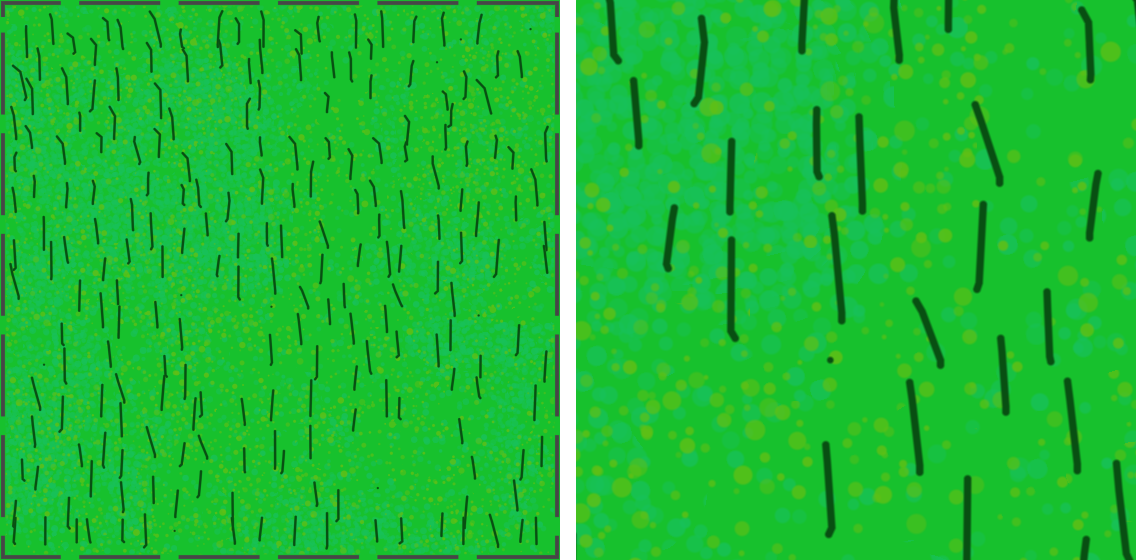
Left, the full canvas; right, a detail of the centre.
This texture is drawn by a WebGL 1 fragment shader. Its source:

```glsl
precision highp float;
// A bright green lawn tile: rotated grids of soft teal and olive speckles,
// jittered rows of thin bent dark blades, and a dashed grey frame.
// Blades are three-segment distance fields gathered from neighbouring cells.

uniform vec2 u_resolution;

float hash(vec2 p) {
  vec3 q = fract(p.xyx * vec3(0.1031, 0.1030, 0.0973));
  q += dot(q, q.yzx + 33.33);
  return fract((q.x + q.y) * q.z);
}

vec2 hash2(vec2 p) {
  return vec2(hash(p), hash(p + 57.3));
}

float noise(vec2 p) {
  vec2 i = floor(p), f = fract(p);
  f *= f * (3.0 - 2.0 * f);
  return mix(mix(hash(i), hash(i + vec2(1.0, 0.0)), f.x),
             mix(hash(i + vec2(0.0, 1.0)), hash(i + 1.0), f.x), f.y);
}

float segment(vec2 p, vec2 a, vec2 b) {
  vec2 d = b - a;
  return length(p - a - d * clamp(dot(p - a, d) / dot(d, d), 0.0, 1.0));
}

// One grid of round spots; radii are in canvas units, result is opacity.
float spots(vec2 p, float cells, float seed, float chance,
            float rMin, float rMax, float soft) {
  float c = cos(seed), s = sin(seed);
  vec2 q = mat2(c, s, -s, c) * p * cells + 40.0 + seed;
  vec2 id = floor(q);
  float r = mix(rMin, rMax, hash(id + seed * 7.1));
  vec2 room = vec2(max(0.5 - r * cells, 0.0));
  vec2 center = 0.5 + (hash2(id + seed * 3.7) * 2.0 - 1.0) * room;
  float d = length(fract(q) - center) / cells - r;
  float shown = step(hash(id + seed * 11.9), chance);
  return shown * (1.0 - smoothstep(-soft, soft, d)) * (0.5 + 0.5 * hash(id + seed));
}

// Distance to the blade, or rare dark crumb, that grows in one cell.
float blade(vec2 p, vec2 id, vec2 grid) {
  vec2 r = hash2(id + 3.1), s = hash2(id + 19.7), t = hash2(id + 41.3);
  float stagger = 0.5 * mod(id.x, 2.0) - 0.25;
  vec2 center = (id + 0.5 + vec2((r.x - 0.5) * 0.9,
                stagger + (r.y - 0.5) * 0.55)) / grid;
  center = clamp(center, vec2(0.026, 0.052), vec2(0.974, 0.948));
  // Sparse clearings between thicker stands
  if (hash(id + 88.2) > 0.5 + 0.8 * noise(center * 5.0 + 13.0)) return 1.0;
  if (s.x > 0.95) return length(p - center) + 0.0003;

  float upper = smoothstep(0.55, 0.75, center.y);
  float halfLen = mix(0.018, 0.034, s.y) - 0.002 * upper;
  float lean = (t.x - 0.42) * 0.006 + (t.x > 0.92 ? 0.004 : 0.0);
  float kink = (t.y - 0.65) * 0.016 * upper;
  float hook = (hash(id + 71.9) - 0.6) * 0.008 * step(0.5, s.x);
  vec2 top = center + vec2(-lean + kink, halfLen);
  vec2 shoulder = center + vec2(-lean * 0.5, halfLen * mix(0.4, 0.7, r.x));
  vec2 ankle = center + vec2(lean, -halfLen * 0.85);
  vec2 foot = center + vec2(lean + hook, -halfLen);
  return min(segment(p, top, shoulder),
         min(segment(p, shoulder, ankle), segment(p, ankle, foot)));
}

void main() {
  vec2 p = gl_FragCoord.xy / u_resolution;
  float px = 1.0 / min(u_resolution.x, u_resolution.y);
  float soft = max(px * 0.75, 0.001);

  vec3 grass = vec3(0.09, 0.755, 0.175);
  vec3 teal = vec3(0.09, 0.755, 0.35);
  vec3 olive = vec3(0.38, 0.75, 0.08);
  vec3 ink = vec3(0.03, 0.31, 0.07);
  vec3 frameGrey = vec3(0.28, 0.27, 0.28);

  // Speckles, gathered in uneven clumps
  float tealClump = smoothstep(0.28, 0.74, 0.55 * noise(p * 5.0 + 4.0) + 0.45 * noise(p * 13.0));
  float oliveClump = smoothstep(0.2, 0.8, 0.5 * noise(p * 6.0 + 31.0) + 0.5 * noise(p * 15.0 + 9.0));
  vec3 color = grass;
  for (int i = 0; i < 4; i++) {
    float k = float(i);
    float cover = spots(p, 62.0 + 7.0 * k, 0.5 + 1.3 * k,
                        0.08 + 0.66 * tealClump, 0.003, 0.0064, soft);
    color = mix(color, teal, cover * 0.85);
  }
  for (int i = 0; i < 3; i++) {
    float k = float(i);
    float size = 1.0 - 0.25 * k;
    float cover = spots(p, 48.0 + 18.0 * k, 0.9 + 1.7 * k,
                        0.12 + 0.26 * oliveClump, 0.0026 * size, 0.0062 * size, soft);
    color = mix(color, olive, cover * 0.85);
  }

  // Dark blades
  vec2 grid = vec2(20.0, 13.0);
  vec2 home = floor(p * grid);
  float d = 1.0;
  for (int y = -1; y <= 1; y++) {
    for (int x = -1; x <= 1; x++) {
      vec2 id = home + vec2(float(x), float(y));
      vec2 inside = step(vec2(0.0), id) * step(id, grid - 1.0);
      if (inside.x * inside.y > 0.5) d = min(d, blade(p, id, grid));
    }
  }
  color = mix(color, ink, 1.0 - smoothstep(-soft, soft, d - 0.0022));

  // Dashed frame with plain green gaps
  vec2 edge = min(p, 1.0 - p);
  float e = min(edge.x, edge.y);
  bool side = edge.x < edge.y;
  float along = side ? (p.y - 0.06) / 0.1797 : (p.x - 0.125) / 0.1775;
  float gap = abs(fract(along + 0.5) - 0.5) * 0.178 - 0.0165;
  float dash = smoothstep(-soft, soft, gap);
  dash = max(dash, step(max(edge.x, edge.y), 0.03));
  float band = smoothstep(-soft, soft, e - 0.0018) * (1.0 - smoothstep(-soft, soft, e - 0.0088));
  color = mix(grass, color, smoothstep(0.008, 0.013, e));
  color = mix(color, frameGrey, band * dash);

  gl_FragColor = vec4(color, 1.0);
}
```
